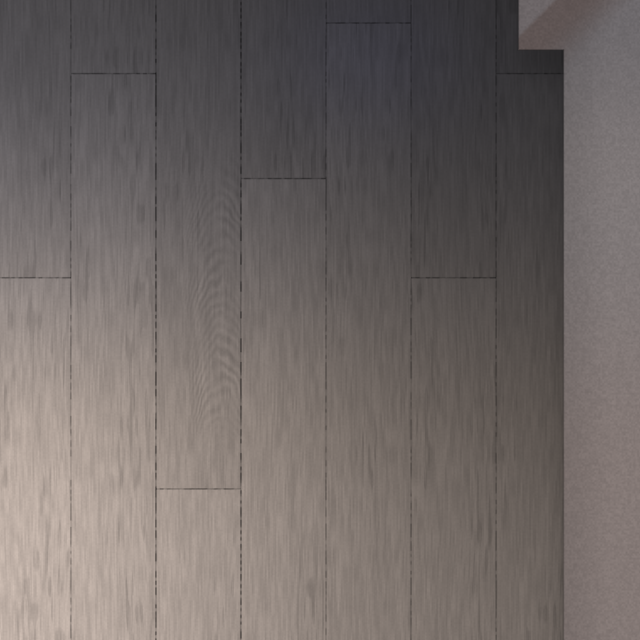
Give the GLSL for this texture, as a WebGL 2 fragment shader.

```glsl
#version 300 es
precision highp float;
// Vertical oak floor planks in falling light, beside a pale plaster wall.
uniform vec2 u_resolution;
out vec4 outColor;

const float PLANK_WIDTH = 0.1329;
const float FIRST_SEAM = 0.1107;
const float WALL_X = 0.8805;
// Height of the end joint in each plank, left to right.
const float JOINT_Y[7] = float[7](0.566, 0.885, 0.236, 0.721, 0.964, 0.566, 0.885);

float hash(vec2 p) {
  vec3 q = fract(vec3(p.xyx) * 0.1031);
  q += dot(q, q.yzx + 33.33);
  return fract((q.x + q.y) * q.z);
}

float noise(vec2 p) {
  vec2 cell = floor(p), f = fract(p);
  f = f * f * (3.0 - 2.0 * f);
  return mix(mix(hash(cell), hash(cell + vec2(1, 0)), f.x),
             mix(hash(cell + vec2(0, 1)), hash(cell + vec2(1, 1)), f.x), f.y);
}

float fbm(vec2 p) {
  float sum = 0.0, gain = 0.5;
  for (int i = 0; i < 4; i++) {
    sum += gain * noise(p);
    p = p * 2.03 + 17.1;
    gain *= 0.5;
  }
  return sum;
}

// Soft antialiased line, given the distance to its centre.
float line(float d, float halfWidth, float pixel) {
  return 1.0 - smoothstep(0.0, halfWidth + pixel, abs(d));
}

// Light falls from the lower left toward the upper right.
vec3 floorLight(vec2 p) {
  float left = mix(0.715, 0.305, smoothstep(0.12, 1.07, p.y));
  float right = mix(0.415, 0.195, smoothstep(-0.1, 1.05, p.y));
  float level = mix(left, right, smoothstep(-0.1, 1.02, p.x / WALL_X));
  vec3 tint = mix(vec3(1.065, 0.98, 0.925), vec3(1.01, 0.98, 1.015), smoothstep(0.3, 0.95, p.y));
  vec2 coolSpot = (p - vec2(0.58, 0.92)) / vec2(0.16, 0.13);
  return level * tint + vec3(0.0, 0.003, 0.022) * exp(-dot(coolSpot, coolSpot));
}

// Signed darkness of the wood figure: pores, streaks, rings and arches.
float woodGrain(vec2 p, float plank, float board) {
  vec2 q = p + vec2(plank * 3.7, board * 5.3);
  q.x += 0.006 * noise(q * vec2(9.0, 5.0));
  float pores = noise(q * vec2(390.0, 38.0)) - 0.5;
  float streaks = fbm(q * vec2(150.0, 5.0)) - 0.47;
  float rings = sin(75.0 * fbm(q * vec2(10.0, 1.6)));
  float flecks = smoothstep(0.62, 0.85, noise(q * vec2(210.0, 24.0)))
               * smoothstep(0.45, 0.7, noise(q * vec2(24.0, 3.5)));
  float dx = p.x - 0.346;
  float bend = p.y + 38.0 * dx * dx + 0.07 * fbm(p * vec2(26.0, 11.0));
  float arches = sin(300.0 * bend) * float(plank == 2.0) * noise(p * vec2(45.0, 22.0))
               * smoothstep(0.25, 0.4, p.y) * smoothstep(0.8, 0.6, p.y)
               * smoothstep(0.27, 0.33, p.x);
  return 0.10 * pores + 0.07 * streaks + 0.012 * rings + 0.08 * flecks + 0.075 * arches;
}

vec3 floorColor(vec2 p, float pixel) {
  float across = (p.x - FIRST_SEAM) / PLANK_WIDTH;
  float plank = clamp(floor(across) + 1.0, 0.0, 6.0);
  float jointY = JOINT_Y[int(plank)];
  float board = step(jointY, p.y);
  vec3 color = floorLight(p) * mix(1.015, 0.975, board);
  color *= 0.99 + 0.02 * hash(vec2(plank, board + 4.0));
  color *= 1.0 - woodGrain(p, plank, board);

  // Long seams and end joints, broken by small gaps.
  float seamIndex = floor(across + 0.5);
  float seamX = (across - seamIndex) * PLANK_WIDTH;
  float broken = smoothstep(0.1, 0.75, noise(vec2(seamIndex * 9.0, p.y * 190.0)));
  float depth = mix(0.27, 0.48, float(seamIndex == 1.0 || seamIndex == 2.0));
  color *= 1.0 - depth * mix(0.35, 1.0, broken) * line(seamX, 0.0008, pixel);
  float gaps = smoothstep(0.1, 0.75, noise(vec2(p.x * 190.0, plank * 9.0)));
  color *= 1.0 - 0.34 * mix(0.4, 1.0, gaps) * line(p.y - jointY, 0.0008, pixel);

  // Contact shadow along the wall and under the corner block.
  color *= 1.0 - 0.14 * exp((p.x - WALL_X) / 0.018);
  float underBlock = smoothstep(0.79, 0.83, p.x) * smoothstep(0.85, 0.92, p.y);
  return color * (1.0 - 0.12 * underBlock);
}

vec3 wallColor(vec2 p) {
  vec3 color = mix(vec3(0.495, 0.452, 0.44), vec3(0.475, 0.45, 0.45), smoothstep(0.25, 0.7, p.y));
  color = mix(color, vec3(0.41, 0.395, 0.405), smoothstep(0.7, 1.0, p.y));
  color *= mix(0.95, 1.04, smoothstep(WALL_X, 0.96, p.x));
  // Brown underside of the block fades into the wall along a diagonal.
  float diagonal = p.x - WALL_X - (p.y - 0.922);
  color = mix(vec3(0.37, 0.33, 0.325), color, smoothstep(-0.05, 0.045, diagonal));
  // Pale upper face of the block.
  float face = smoothstep(0.005, -0.005, p.x - 0.81 - (p.y - 0.942));
  color = mix(color, vec3(0.42, 0.395, 0.40), face);
  float plaster = 0.75 * noise(p * 330.0) + 0.25 * noise(p * 170.0) - 0.5;
  return color * (1.0 + 0.10 * plaster);
}

void main() {
  vec2 p = gl_FragCoord.xy / u_resolution;
  float pixel = 1.0 / min(u_resolution.x, u_resolution.y);
  // The wall joins a corner block at the top.
  vec2 blockEdge = p - vec2(0.81, 0.922);
  float wallDistance = max(p.x - WALL_X, min(blockEdge.x, blockEdge.y));
  float wallMask = smoothstep(-pixel, pixel, wallDistance);
  vec3 color = mix(floorColor(p, pixel), wallColor(p), wallMask);
  color *= 1.0 - 0.16 * line(wallDistance, 0.001, pixel);
  color *= 1.0 + 0.035 * (noise(p * 380.0) - 0.5);
  outColor = vec4(color, 1.0);
}
```
